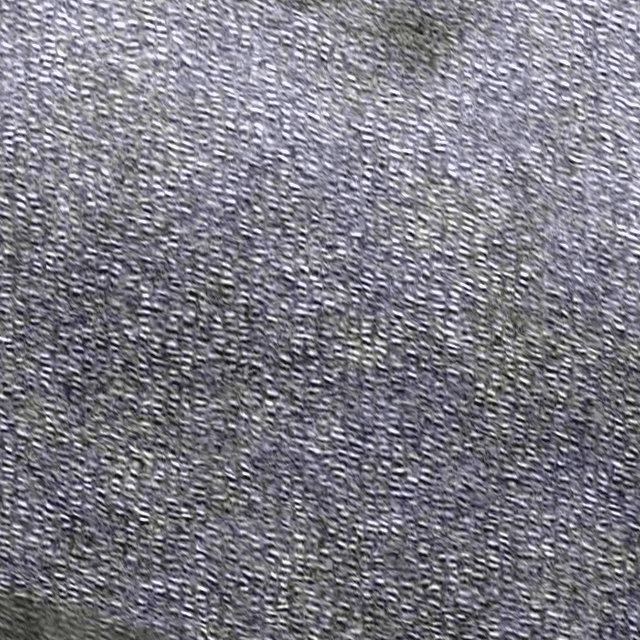
Reproduce this texture procedurally as a WebGL 2 fragment shader.

```glsl
#version 300 es
precision highp float;

uniform vec2 u_resolution;
out vec4 fragColor;

float hash(vec2 p) {
    vec3 h = fract(vec3(p.xyx) * 0.1031);
    h += dot(h, h.yzx + 33.33);
    return fract((h.x + h.y) * h.z);
}

float noise(vec2 p) {
    vec2 i = floor(p), f = fract(p);
    f = f * f * (3.0 - 2.0 * f);
    return mix(mix(hash(i), hash(i + vec2(1, 0)), f.x),
               mix(hash(i + vec2(0, 1)), hash(i + vec2(1, 1)), f.x), f.y);
}

float fbm(vec2 p) {
    float sum = 0.0, gain = 0.5;
    for (int i = 0; i < 4; i++) {
        sum += gain * noise(p);
        p = mat2(1.6, 1.2, -1.2, 1.6) * p + 7.3;
        gain *= 0.5;
    }
    return sum / 0.9375;
}

// Short slanted loops of yarn: a lit ridge with a shadow just below it
float stitches(vec2 q) {
    float sum = 0.0;
    for (int i = -1; i <= 1; i++) {
        float column = floor(q.x) + float(i);
        float y = q.y + 0.5 * mod(column, 2.0) + 0.4 * hash(vec2(column, 91.0));
        for (int j = -1; j <= 1; j++) {
            vec2 id = vec2(column, floor(y) + float(j));
            vec2 jitter = vec2(hash(id + 13.7), hash(id + 57.1)) - 0.5;
            vec2 d = vec2(q.x, y) - id - 0.5 - jitter * vec2(0.36, 0.3);
            d.y += d.x * (0.5 + 0.6 * (hash(id + 83.0) - 0.5));
            float halfLength = 0.27 + 0.16 * hash(id + 5.0);
            float reach = exp(-pow(abs(d.x) / halfLength, 4.0));
            float ridge = exp(-pow(d.y / 0.27, 2.0));
            float shade = exp(-pow((d.y + 0.5) / 0.26, 2.0));
            float strength = 0.25 + 0.95 * hash(id + 29.0);
            sum += reach * strength * (0.50 * ridge - 0.25 * shade);
        }
    }
    return sum;
}

void main() {
    vec2 p = gl_FragCoord.xy / u_resolution;

    // Uneven pull of the cloth
    vec2 pull = vec2(noise(p * 17.0), noise(p * 17.0 + 40.0)) - 0.5;
    pull += 0.4 * (vec2(noise(p * 60.0 + 9.0), noise(p * 60.0 + 70.0)) - 0.5);
    vec2 cloth = p + pull * vec2(0.012, 0.007);
    cloth.y += 0.08 * p.x + 0.012 * sin(p.x * 5.0 + p.y * 3.0);

    // Broad light from above, with soft mottling
    float height = p.y + 0.16 * (p.x - 0.5);
    float light = 0.365 + 0.21 * smoothstep(0.42, 0.86, height);
    light += 0.12 * (fbm(p * 7.0) - 0.5) + 0.13 * (fbm(p * 28.0 + 5.0) - 0.5);

    // Shaded hollow at the top and worn corner at the bottom left
    vec2 hollow = (p - vec2(0.65, 0.955)) / vec2(0.10, 0.07);
    hollow += 1.2 * (vec2(fbm(p * 14.0), fbm(p * 14.0 + 31.0)) - 0.5);
    float dim = exp(-dot(hollow, hollow));
    dim = max(dim, 0.7 * exp(-pow((p.x - 0.49) / 0.07, 2.0) - pow((p.y - 1.0) / 0.025, 2.0)));
    float corner = 1.0 - smoothstep(-0.02, 0.03, p.y - 0.075 + 0.3 * p.x);
    light -= 0.20 * dim + 0.08 * corner;

    // Yarn relief, broken up by short sheared fibre grain
    float relief = stitches(cloth * vec2(46.0, 88.0));
    relief *= 0.6 + 0.7 * noise(p * 26.0 + 17.0);
    relief *= 1.0 - 0.65 * max(dim, corner);
    vec2 fibre = vec2(cloth.x, cloth.y + 0.45 * cloth.x);
    float grain = noise(fibre * vec2(135.0, 215.0)) - 0.5;
    grain += 0.7 * (noise(fibre * vec2(290.0, 320.0) + 11.0) - 0.5);
    float value = clamp(light + relief + 0.36 * grain * (1.0 - 0.5 * corner), 0.08, 0.96);

    // Cool grey drifting between neutral and lilac
    float tint = 0.55 + 1.2 * (fbm(p * 9.0 + 60.0) - 0.5) + 0.8 * (noise(p * 70.0) - 0.5);
    tint += 0.25 * smoothstep(0.5, 0.9, p.y) - 0.8 * max(dim, corner);
    vec3 colour = value + mix(vec3(0.004, 0.004, -0.008), vec3(0.0, -0.010, 0.065), clamp(tint, 0.0, 1.0));
    fragColor = vec4(clamp(colour, 0.0, 1.0), 1.0);
}
```
